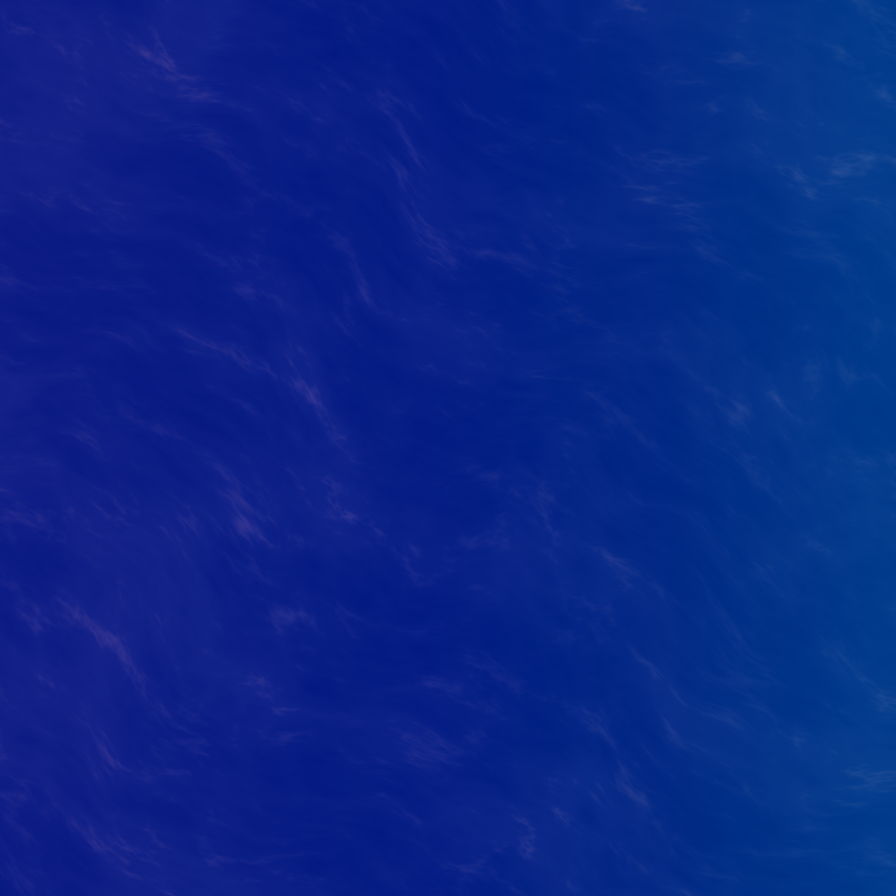
Reproduce this texture procedurally as a Shadertoy shader.

```glsl
// Deep blue open water seen from above, with faint violet crests slanting down to the right.
// Stretched cellular noise, bent by layered sines, forms the crests;
// a horizontal gradient tints the water from indigo to teal blue.

const vec3 INDIGO = vec3(0.060, 0.118, 0.525);
const vec3 ULTRAMARINE = vec3(0.030, 0.122, 0.525);
const vec3 OCEAN = vec3(0.018, 0.170, 0.525);
const vec3 TEAL_BLUE = vec3(0.012, 0.235, 0.550);
const vec3 CREST_TINT = vec3(0.150, 0.075, 0.030);
const vec3 HAZE_TINT = vec3(0.036, 0.024, 0.018);
const float SLANT = -0.50;

vec2 hash2(vec2 cell) {
    vec3 h = fract(cell.xyx * vec3(0.1031, 0.1030, 0.0973));
    h += dot(h, h.yzx + 33.33);
    return fract((h.xx + h.yz) * h.zy);
}

mat2 rotation(float angle) {
    float c = cos(angle), s = sin(angle);
    return mat2(c, -s, s, c);
}

// Distance to the nearest scattered point: peaks in ridges between cells.
float cellular(vec2 p) {
    vec2 cell = floor(p), local = fract(p);
    float nearest = 4.0;
    for (int y = -1; y <= 1; y++) {
        for (int x = -1; x <= 1; x++) {
            vec2 offset = vec2(x, y);
            vec2 toPoint = offset + hash2(cell + offset) - local;
            nearest = min(nearest, dot(toPoint, toPoint));
        }
    }
    return sqrt(nearest);
}

// Sines that feed on each other give a smooth, irregular displacement.
vec2 sineWarp(vec2 p, float strength) {
    vec2 start = p;
    float amplitude = strength;
    for (int i = 0; i < 4; i++) {
        p += amplitude * sin(p.yx * vec2(1.0, 1.3) / strength + float(i) * vec2(1.7, 2.9));
        p = rotation(0.9) * p;
        amplitude *= 0.75;
    }
    return rotation(-3.6) * p - start;
}

// Cellular octaves, each turned slightly against the last.
float layeredCells(vec2 p, float gain) {
    float sum = 0.0, weight = 1.0, total = 0.0;
    for (int i = 0; i < 5; i++) {
        sum += weight * cellular(p);
        total += weight;
        weight *= gain;
        p = rotation(0.22) * p * 1.87 + vec2(17.3, 9.1);
    }
    return sum / total;
}

vec3 waterColor(float x) {
    vec3 color = mix(INDIGO, ULTRAMARINE, smoothstep(0.0, 0.55, x));
    color = mix(color, OCEAN, smoothstep(0.45, 0.80, x));
    return mix(color, TEAL_BLUE, smoothstep(0.70, 1.02, x));
}

void mainImage(out vec4 fragColor, in vec2 fragCoord) {
    vec2 uv = fragCoord / iResolution.xy;
    vec2 p = fragCoord / iResolution.y;

    // Align the first axis with the crests, then bend the surface.
    vec2 along = rotation(SLANT) * p;
    along += 0.16 * sineWarp(along, 0.11) + 0.12 * sineWarp(along + 3.7, 0.035);

    // Broad patches decide where the surface is ruffled.
    float patches = layeredCells(along * vec2(3.2, 5.5) + 4.0, 0.6);
    float ruffled = smoothstep(0.30, 0.66, patches);

    // Thin crests with softer ripples around them.
    float ripples = layeredCells(along * vec2(9.0, 23.0), 0.72);
    float crest = smoothstep(0.48, 0.80, ripples) * mix(0.35, 1.0, ruffled);
    float shading = ripples - 0.48;

    // Crests fade a little toward the bright side.
    float fade = mix(1.0, 0.72, smoothstep(0.4, 1.0, uv.x));
    vec3 color = waterColor(uv.x);
    color += HAZE_TINT * (ruffled - 0.35) * fade;
    color += vec3(0.045, 0.040, 0.030) * shading;
    color += CREST_TINT * crest * fade;
    fragColor = vec4(color, 1.0);
}
```
